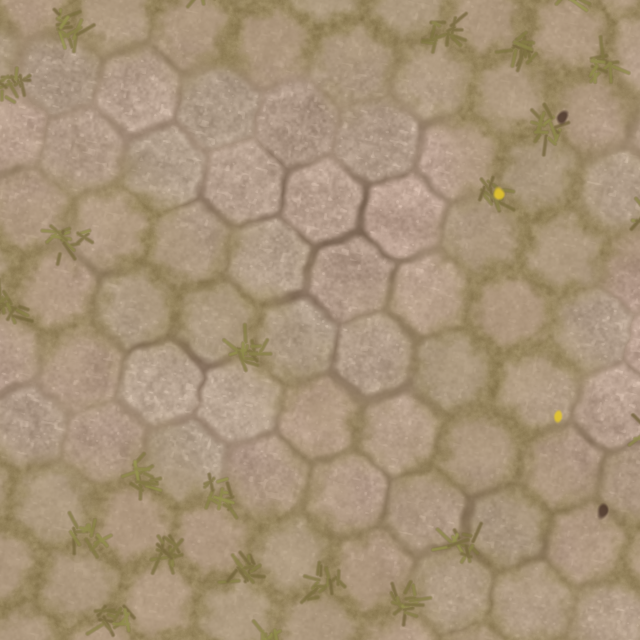
This texture is drawn by a WebGL 1 fragment shader. Its source:

```glsl
precision highp float;
// Worn hexagonal paving stones with sandy joints, moss, grass tufts and small litter.

uniform vec2 u_resolution;

const float SPACING = 0.1276;           // distance between stone centres
const float TILT = 0.206;               // clockwise turn of the rows
const vec2 ORIGIN = vec2(0.461, 0.470); // centre of stone (0, 0)
const float ROW = 0.8660254;            // row height, in spacings
const float APOTHEM = 0.452;            // stone half width, in spacings
const float ROUNDING = 0.09;
const float JITTER = 0.045;
const float EDGE_SOFT = 0.035;
const float TUFT_CHANCE = 0.48;
const float LITTER_CHANCE = 0.07;

const vec3 PINK_STONE = vec3(0.700, 0.596, 0.535);
const vec3 GREY_STONE = vec3(0.668, 0.598, 0.520);
const vec3 DARK_JOINT = vec3(0.480, 0.395, 0.325);
const vec3 SANDY_JOINT = vec3(0.620, 0.530, 0.450);
const vec3 MOSS = vec3(0.550, 0.485, 0.315);
const vec3 DRY_DUST = vec3(0.680, 0.600, 0.470);
const vec3 DRY_BLADE = vec3(0.440, 0.380, 0.220);
const vec3 GREEN_BLADE = vec3(0.590, 0.600, 0.290);
const vec3 PETAL = vec3(0.900, 0.780, 0.160);
const vec3 PEBBLE = vec3(0.860, 0.810, 0.730);
const vec3 DEBRIS = vec3(0.300, 0.215, 0.170);

float hash(vec2 p) {
  vec3 q = fract(vec3(p.xyx) * 0.1031);
  q += dot(q, q.yzx + 33.33);
  return fract((q.x + q.y) * q.z);
}

vec2 hash2(vec2 p) { return vec2(hash(p + 17.3), hash(p + 71.9)); }

float noise(vec2 p) {
  vec2 i = floor(p), f = fract(p);
  f = f * f * (3.0 - 2.0 * f);
  return mix(mix(hash(i), hash(i + vec2(1, 0)), f.x),
             mix(hash(i + vec2(0, 1)), hash(i + vec2(1, 1)), f.x), f.y);
}

float fbm(vec2 p) {
  float sum = 0.0, amp = 0.5;
  for (int i = 0; i < 4; i++) {
    sum += amp * noise(p);
    p = mat2(1.6, 1.2, -1.2, 1.6) * p + 7.1;
    amp *= 0.5;
  }
  return sum / 0.9375;
}

// Signed distance to a hexagon with flat sides on the left and right.
float hexagon(vec2 p, float r) {
  const vec3 k = vec3(-0.8660254, 0.5, 0.5773503);
  p = abs(p.yx);
  p -= 2.0 * min(dot(k.xy, p), 0.0) * k.xy;
  p -= vec2(clamp(p.x, -k.z * r, k.z * r), r);
  return length(p) * sign(p.y);
}

float segment(vec2 p, vec2 dir) {
  return length(p - dir * clamp(dot(p, dir) / dot(dir, dir), 0.0, 1.0));
}

void main() {
  vec2 uv = gl_FragCoord.xy / u_resolution;
  float pixel = 1.0 / (min(u_resolution.x, u_resolution.y) * SPACING);
  vec2 d = (uv - ORIGIN) / SPACING;
  float c = cos(TILT), s = sin(TILT);
  vec2 p = vec2(c * d.x - s * d.y, s * d.x + c * d.y);

  // Large-scale wear: overgrown towards the borders, open joints in the middle.
  float verge = smoothstep(0.12, 0.60, length(uv - vec2(0.52, 0.45)));
  float growth = smoothstep(0.46, 0.82, fbm(p * 0.55 + 3.7) + 0.24 * verge);
  float filled = smoothstep(0.35, 0.75, fbm(p * 0.7 + 21.0) + 0.12 * verge);

  vec2 rough = vec2(noise(p * 7.0), noise(p * 7.0 + 40.0)) - 0.5;
  vec2 q = p + 0.055 * rough;
  float row = p.y / ROW;
  vec2 base = floor(vec2(p.x - 0.5 * row, row) + 0.5);

  // Nearest stone, grass blades and litter from the surrounding cells.
  float edge = 10.0, blade = 0.0, litter = 0.0;
  vec2 stoneId = base;
  vec3 bladeColor = DRY_BLADE, litterColor = PEBBLE;
  for (int y = -1; y <= 1; y++) {
    for (int x = -1; x <= 1; x++) {
      vec2 id = base + vec2(x, y);
      vec2 centre = vec2(id.x + 0.5 * id.y, ROW * id.y);
      vec2 shift = JITTER * (hash2(id) - 0.5);
      float size = APOTHEM + 0.03 * (hash(id + 5.0) - 0.5) - ROUNDING;
      float dist = hexagon(q - centre - shift, size) - ROUNDING;
      if (dist < edge) { edge = dist; stoneId = id; }

      vec2 corner = p - centre - vec2(0.0, 0.577);
      float rank = hash(id + 31.0);
      float chance = TUFT_CHANCE * (0.12 + 0.88 * smoothstep(0.1, 0.5, length(centre * SPACING)));
      if (rank < chance) {
        for (int i = 0; i < 14; i++) {
          vec2 seed = id * 3.7 + float(i) * vec2(5.3, 9.1);
          float angle = 6.2832 * hash(seed);
          vec2 root = 0.30 * (hash2(seed) - 0.5);
          vec2 dir = (0.08 + 0.18 * hash(seed + 2.0)) * vec2(cos(angle), sin(angle));
          float cover = 1.0 - smoothstep(0.004, 0.026 + pixel, segment(corner - root, dir));
          vec3 tone = mix(DRY_BLADE, GREEN_BLADE, hash(seed + 8.0) * (0.5 + 0.5 * hash(id + 9.0)));
          bladeColor = mix(bladeColor, tone, cover);
          blade = max(blade, cover * 0.75);
        }
      }
      float kind = hash(id + 53.0);
      vec2 spot = corner - 0.35 * (hash2(id + 6.0) - 0.5) + 0.06 * rough;
      float grain = 1.0 - smoothstep(0.035, 0.065 + pixel, length(spot * vec2(1.0, 0.75)));
      if (kind < LITTER_CHANCE && grain > litter) {
        litter = grain;
        litterColor = kind < 0.4 * LITTER_CHANCE ? PETAL : kind < 0.7 * LITTER_CHANCE ? PEBBLE : DEBRIS;
      }
    }
  }

  // Stone faces: own tint, blotches, fine grain and a pale worn rim.
  float soft = EDGE_SOFT + pixel;
  vec3 color = mix(PINK_STONE, GREY_STONE, hash(stoneId + 12.0));
  color += 0.045 * (hash(stoneId + 23.0) - 0.5) + 0.13 * (fbm(p * 3.0) - 0.5);
  color += 0.10 * (fbm(p * 13.0 + 9.0) - 0.5) + 0.07 * (noise(p * 26.0) - 0.5);
  color += 0.06 * smoothstep(0.72, 0.95, noise(p * vec2(17.0, 21.0) + 60.0));
  color += 0.025 * smoothstep(-0.16, -0.06, edge);

  // Joints, partly filled with sand, then dust and moss spreading from them.
  vec3 joint = mix(DARK_JOINT, SANDY_JOINT, filled) + 0.10 * (fbm(p * 9.0) - 0.5);
  color = mix(color, joint, smoothstep(-soft, soft, edge) * (1.0 - 0.30 * filled));
  color = mix(color, DRY_DUST, 0.55 * growth);
  float moss = growth * smoothstep(-0.20, 0.03, edge + 0.22 * (fbm(p * 6.0 + 30.0) - 0.5));
  color = mix(color, MOSS + 0.20 * (fbm(p * 15.0) - 0.5), 0.75 * moss);

  color = mix(color, bladeColor, blade);
  color = mix(color, litterColor, 0.85 * litter);
  gl_FragColor = vec4(color, 1.0);
}
```
